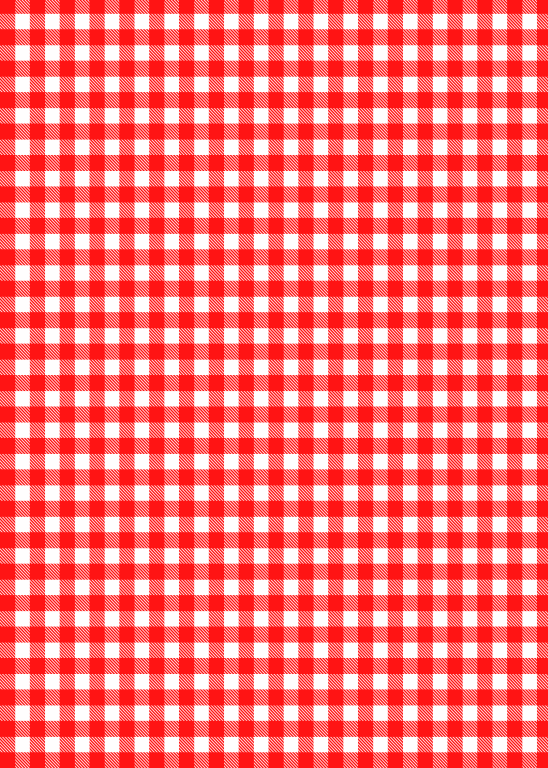
Reproduce this pattern procedurally as a Shadertoy shader.

```glsl
const vec2 REPEATS = vec2(18.37, 24.43);   // checks across and down
const vec2 CHECK_OFFSET = vec2(0.0, 0.01);
const float BAND_DUTY = 0.51;              // dyed share of each check
const float TWILL_LINES = 10.0;            // diagonal lines per check
const float TWILL_DUTY = 0.64;             // red share of each line
const vec3 RED = vec3(1.0, 0.08, 0.08);
const vec3 WHITE = vec3(1.0, 0.995, 0.995);

// Integral of a unit-period pulse train that is on for the given duty
float pulseIntegral(float x, float duty) {
    return floor(x) * duty + min(fract(x), duty);
}

// Pulse train averaged over a window, so fine lines fade without aliasing
float filteredPulse(float x, float duty, float window) {
    return (pulseIntegral(x + 0.5 * window, duty)
          - pulseIntegral(x - 0.5 * window, duty)) / window;
}

// Red coverage where dyed warp and weft bands cross
float ginghamCoverage(vec2 cell, vec2 pixel) {
    float warp = filteredPulse(cell.x, BAND_DUTY, pixel.x);
    float weft = filteredPulse(cell.y, BAND_DUTY, pixel.y);

    // Twill hatching runs down to the right
    float twill = filteredPulse(TWILL_LINES * (cell.x + cell.y), TWILL_DUTY,
                                TWILL_LINES * length(pixel));

    // Both bands give solid red, a single band gives hatching
    float solid = warp * weft;
    float single = warp + weft - 2.0 * solid;
    return solid + single * twill;
}

void mainImage(out vec4 fragColor, in vec2 fragCoord) {
    vec2 cell = fragCoord / iResolution.xy * REPEATS + CHECK_OFFSET;
    vec2 pixel = REPEATS / iResolution.xy;
    fragColor = vec4(mix(WHITE, RED, ginghamCoverage(cell, pixel)), 1.0);
}
```
